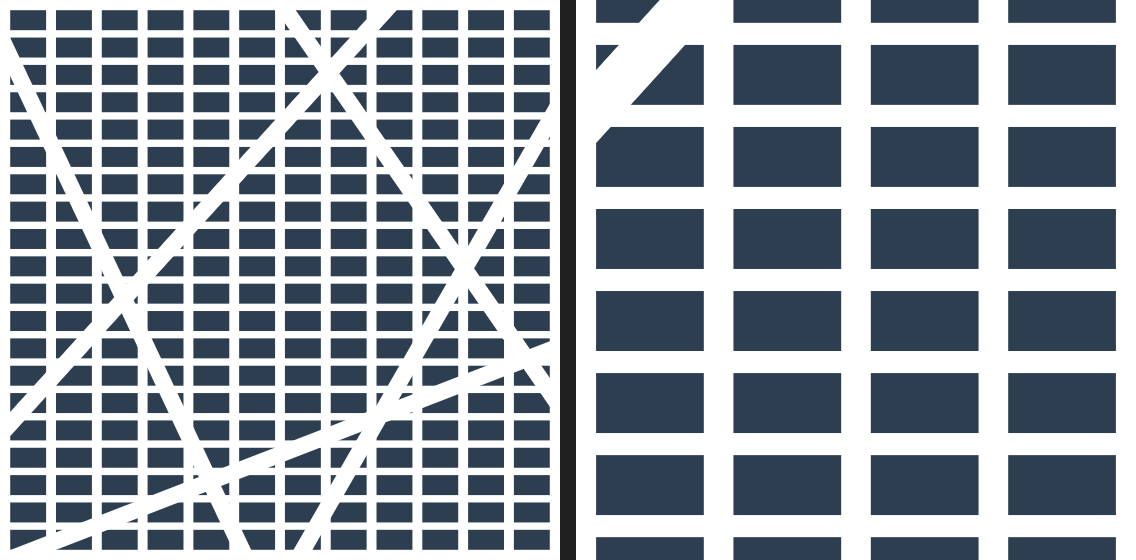
Left: the whole. Right: its middle third, enlarged.
Reproduce this pattern procedurally as a Shadertoy shader.

```glsl
// Grid of dark slate blocks on white, cut by five straight diagonal bands.

const vec3 PAPER = vec3(1.0);
const vec3 SLATE = vec3(0.173, 0.243, 0.314);

const vec2 BLOCK_COUNT = vec2(12.0, 20.0);
const vec2 GAP = vec2(0.01764, 0.01315);
const float MARGIN = 0.01823;
const float BAND_HALF_WIDTH = 0.0146;

// Each band runs from xy to zw.
const int BAND_COUNT = 5;
const vec4 BANDS[BAND_COUNT] = vec4[BAND_COUNT](
    vec4(0.0182, 0.8984, 0.4323, 0.0182),
    vec4(0.0182, 0.2428, 0.6888, 0.9818),
    vec4(0.5104, 0.9818, 0.9818, 0.2995),
    vec4(0.9818, 0.7852, 0.5410, 0.0182),
    vec4(0.0599, 0.0182, 0.9818, 0.3750)
);

// Converts a signed distance to smooth coverage.
float coverage(float dist, float pixel) {
    return clamp(0.5 - dist / pixel, 0.0, 1.0);
}

// Distance to the infinite line through a and b.
float lineDistance(vec2 p, vec2 a, vec2 b) {
    vec2 dir = normalize(b - a);
    vec2 rel = p - a;
    return abs(rel.x * dir.y - rel.y * dir.x);
}

// Coverage of the nearest block in a finite grid filling the margins.
float blockGrid(vec2 p, vec2 count, vec2 gap, float margin, float pixel) {
    vec2 pitch = (1.0 - 2.0 * margin + gap) / count;
    vec2 halfSize = 0.5 * (pitch - gap);
    vec2 origin = margin + halfSize;
    vec2 cell = clamp(round((p - origin) / pitch), vec2(0.0), count - 1.0);
    vec2 dist = abs(p - origin - cell * pitch) - halfSize;
    return coverage(dist.x, pixel) * coverage(dist.y, pixel);
}

// Fraction of ink left after all bands are cut away.
float bandMask(vec2 p, float halfWidth, float pixel) {
    float mask = 1.0;
    for (int i = 0; i < BAND_COUNT; i++) {
        float dist = lineDistance(p, BANDS[i].xy, BANDS[i].zw) - halfWidth;
        mask = min(mask, 1.0 - coverage(dist, pixel));
    }
    return mask;
}

void mainImage(out vec4 fragColor, in vec2 fragCoord) {
    // Centred unit square
    float pixel = 1.0 / min(iResolution.x, iResolution.y);
    vec2 p = (fragCoord - 0.5 * iResolution.xy) * pixel + 0.5;

    // Blocks minus bands
    float ink = blockGrid(p, BLOCK_COUNT, GAP, MARGIN, pixel);
    ink *= bandMask(p, BAND_HALF_WIDTH, pixel);

    fragColor = vec4(mix(PAPER, SLATE, ink), 1.0);
}
```
